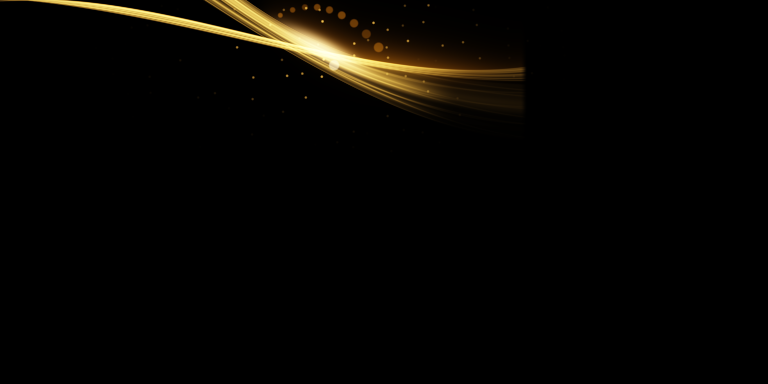
Give the GLSL for this background, as a WebGL 2 fragment shader.

```glsl
#version 300 es
precision highp float;

uniform vec2 u_resolution;
out vec4 fragColor;

#define GOLD vec3(1.5, 0.98, 0.29)
#define AMBER vec3(1.25, 0.6, 0.06)
#define CROSSING vec2(0.84, 0.128)
#define FADE_END 1.37
#define STRANDS 10
#define STRAND_WIDTH 0.0022
#define GLOW_HEIGHT 0.03
#define BOKEH_COUNT 9
#define SPARK_CELL 0.045

float hash(float n) {
    return fract(sin(n * 127.1) * 4375.85);
}

vec2 hash2(vec2 cell) {
    float n = dot(cell, vec2(7.3, 31.7));
    return vec2(hash(n), hash(n + 5.9));
}

float cubic(float x, vec4 k) {
    return k.x + x * (k.y + x * (k.z + x * k.w));
}

float disc(vec2 p, vec2 center, float radius, float soft) {
    return 1.0 - smoothstep(radius - soft, radius + soft, length(p - center));
}

// Light of a ribbon between two edges, woven from thin drifting strands
float ribbon(vec2 p, float top, float bottom, float streak, float seed) {
    float width = max(bottom - top, 0.004);
    float t = (p.y - top) / width;
    float soft = 0.003 / width;
    float body = smoothstep(-soft, soft, t) * (1.0 - smoothstep(1.0 - soft, 1.0 + soft, t));
    float light = 0.3 + 0.12 * sin(t * 17.0 + seed) + 0.08 * sin(t * 41.0 + p.x * 5.0);
    for (int i = 0; i < STRANDS; i++) {
        float id = float(i) + seed;
        float lane = (float(i) + 0.5) / float(STRANDS) + 0.07 * sin(p.x * 4.0 + id * 2.4);
        float offset = (t - lane) * width / STRAND_WIDTH;
        light += (0.2 + 0.7 * hash(id)) * exp(-offset * offset);
    }
    float ridge = (t - streak) / 0.17;
    light += 1.3 * exp(-ridge * ridge);
    return light * body;
}

// Row of soft discs along a rising arc
float bokeh(vec2 p, float soft) {
    float light = 0.0;
    for (int i = 0; i < BOKEH_COUNT; i++) {
        float id = float(i);
        float x = 0.73 + 0.032 * id;
        float rise = x - 0.81;
        vec2 center = vec2(x, 0.018 + 3.4 * rise * rise);
        float radius = 0.006 + 0.007 * id / float(BOKEH_COUNT);
        light += (0.25 + 0.25 * hash(id + 3.0)) * disc(p, center, radius, soft);
    }
    return light;
}

// Sparse jittered points, one at most in each cell
float sparks(vec2 p, float soft) {
    vec2 cell = floor(p / SPARK_CELL);
    vec2 jitter = hash2(cell);
    vec2 center = (cell + 0.2 + 0.6 * jitter) * SPARK_CELL;
    float present = step(0.6, hash(dot(cell, vec2(3.1, 17.3))));
    vec2 spread = (p - vec2(0.87, 0.12)) / vec2(0.25, 0.13);
    return present * jitter.x * exp(-dot(spread, spread)) * disc(p, center, 0.0025, soft);
}

void main() {
    // x runs right from 0 to the aspect, y runs down from the top edge
    vec2 p = gl_FragCoord.xy / u_resolution.y;
    p.y = 1.0 - p.y;
    float soft = max(1.0 / u_resolution.y, 0.0015);
    float x = p.x;

    // Edges of the long ribbon and the falling ribbon
    float longTop = cubic(x, vec4(0.0, -0.066, 0.463, -0.235));
    float longBottom = cubic(x, vec4(-0.004, 0.06, 0.2625, -0.14));
    float fallTop = cubic(x, vec4(-0.865, 2.109, -1.378, 0.304));
    float fallBottom = cubic(x, vec4(-0.316, 0.506, 0.28, -0.207));

    // Fading along the length, with a soft stop at the right
    float stop = 1.0 - smoothstep(FADE_END - 0.015, FADE_END + 0.003, x);
    float longFade = smoothstep(-0.05, 0.3, x) * mix(1.0, 0.13, smoothstep(0.85, 1.25, x));
    float fallFade = mix(1.0, 0.06, smoothstep(0.82, 1.2, x));
    fallFade *= 1.0 - 0.9 * smoothstep(0.22, 0.36, p.y);

    float light = longFade * ribbon(p, longTop, longBottom, 0.15, 2.0);
    light += fallFade * ribbon(p, fallTop, fallBottom, 0.36, 19.0);

    // Hot core where the ribbons cross, stretched along their slope
    vec2 q = p - CROSSING;
    vec2 along = normalize(vec2(1.0, 0.52));
    vec2 core = vec2(dot(q, along) / 0.085, dot(q, vec2(-along.y, along.x)) / 0.02);
    float heat = exp(-dot(core, core));
    light += 1.4 * heat;

    // Amber haze resting on the upper edge
    float height = min(longTop, fallTop) - p.y;
    float haze = height > 0.0 ? exp(-height / GLOW_HEIGHT) : exp(height / 0.02);
    haze *= smoothstep(0.66, 0.86, x) * (1.0 - 0.85 * smoothstep(0.95, FADE_END, x));

    vec3 energy = (GOLD * light + AMBER * 0.6 * haze + vec3(0.9) * heat) * stop;
    energy += AMBER * bokeh(p, soft) + GOLD * 2.5 * sparks(p, soft);
    energy += vec3(1.2, 1.0, 0.7) * disc(p, vec2(0.87, 0.17), 0.013, soft);

    fragColor = vec4(1.0 - exp(-energy), 1.0);
}
```
